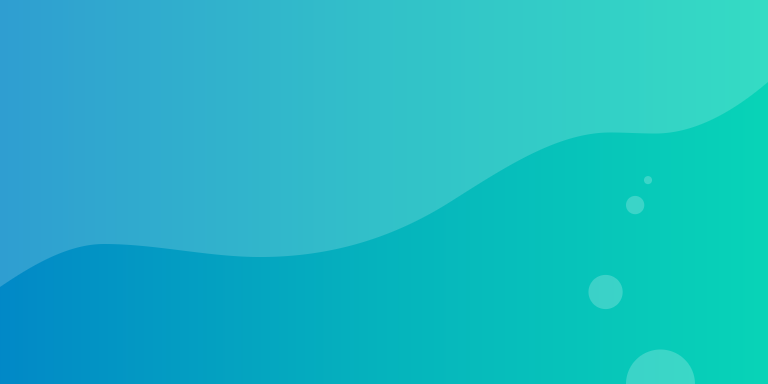
Give the GLSL for this background, as a Shadertoy shader.

```glsl
#define LEFT_COLOR vec3(0.005, 0.535, 0.780)
#define MID_COLOR vec3(0.020, 0.703, 0.740)
#define RIGHT_COLOR vec3(0.030, 0.830, 0.718)
#define VEIL_ALPHA 0.18
#define BUBBLE_ALPHA 0.21

// Wave knots: x, height, slope
const int KNOTS = 7;
const vec3 wave[KNOTS] = vec3[KNOTS](
    vec3(0.000, 0.2526, 0.68), vec3(0.271, 0.3646, 0.0),
    vec3(0.677, 0.3307, 0.0), vec3(1.172, 0.4740, 0.63),
    vec3(1.589, 0.6550, 0.0), vec3(1.706, 0.6523, 0.0),
    vec3(2.000, 0.7865, 0.85));

// Bubbles: centre, radius
const int BUBBLES = 4;
const vec3 bubbles[BUBBLES] = vec3[BUBBLES](
    vec3(1.720, 0.000, 0.0898), vec3(1.577, 0.2396, 0.0445),
    vec3(1.654, 0.466, 0.0238), vec3(1.6875, 0.531, 0.0105));

// Cubic Hermite curve between two knots
float hermite(vec3 a, vec3 b, float x) {
    float width = b.x - a.x;
    float t = (x - a.x) / width;
    float s = 1.0 - t;
    return a.y * (1.0 + 2.0 * t) * s * s + b.y * t * t * (3.0 - 2.0 * t)
         + width * t * s * (a.z * s - b.z * t);
}

float waveHeight(float x) {
    int k = 0;
    for (int i = 1; i < KNOTS - 1; i++) {
        if (x >= wave[i].x) k = i;
    }
    return hermite(wave[k], wave[k + 1], x);
}

// Smooth coverage from a signed distance, negative inside
float coverage(float dist, float pixel) {
    return clamp(0.5 - dist / pixel, 0.0, 1.0);
}

void mainImage(out vec4 fragColor, in vec2 fragCoord) {
    vec2 p = fragCoord / iResolution.xy * vec2(2.0, 1.0);
    float pixel = 1.0 / iResolution.y;

    // Horizontal three-stop gradient
    vec3 color = mix(LEFT_COLOR, MID_COLOR, min(p.x, 1.0));
    color = mix(color, RIGHT_COLOR, max(p.x - 1.0, 0.0));

    // Pale veil above the wave
    float height = waveHeight(p.x);
    float slope = (waveHeight(p.x + pixel) - height) / pixel;
    float waveDist = (height - p.y) / sqrt(1.0 + slope * slope);
    color = mix(color, vec3(1.0), VEIL_ALPHA * coverage(waveDist, pixel));

    // Translucent bubbles
    for (int i = 0; i < BUBBLES; i++) {
        float bubbleDist = length(p - bubbles[i].xy) - bubbles[i].z;
        color = mix(color, vec3(1.0), BUBBLE_ALPHA * coverage(bubbleDist, pixel));
    }

    fragColor = vec4(color, 1.0);
}
```
